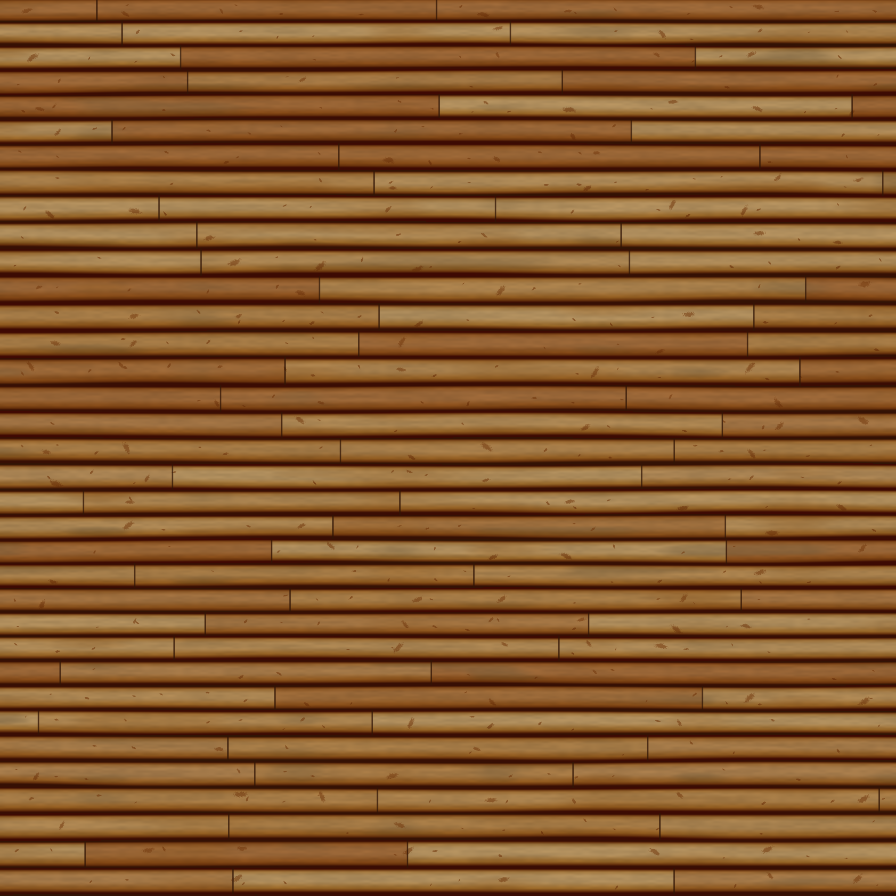
A WebGL 2 fragment shader for this texture:

```glsl
#version 300 es
precision highp float;
// Wall of thin rounded wooden slats: 35 slightly uneven rows, each cut by two
// joints. A vertical shading profile rounds the slats; hashes vary the tone of
// each plank, and noise adds grain, stains, knots and flecks.

uniform vec2 u_resolution;
out vec4 outColor;

const float PITCH = 0.0287;         // mean row height
const float ROW_SHIFT = 0.0053;     // part of the first row cut off at the top
const float SPACING_WAVE = 0.0065;  // slow drift of the row spacing
const float WANDER = 0.0022;        // unevenness of the slat edges
const float JOINT_WIDTH = 0.0017;
const float KNOT_CELLS = 10.0;
const float FLECK_CELLS = 24.0;

const vec3 PALE = vec3(0.68, 0.55, 0.36);
const vec3 TAN = vec3(0.64, 0.475, 0.27);
const vec3 RUST = vec3(0.58, 0.37, 0.19);
const vec3 HONEY = vec3(0.55, 0.34, 0.11);
const vec3 BROWN = vec3(0.39, 0.18, 0.04);
const vec3 SHADOW_RED = vec3(0.25, 0.03, 0.01);
const vec3 SHADOW_DARK = vec3(0.19, 0.08, 0.02);
const vec3 KNOT = vec3(0.45, 0.22, 0.05);
const vec3 STAIN = vec3(0.45, 0.36, 0.23);

float hash(vec2 p) {
  return fract(sin(dot(p, vec2(127.1, 311.7))) * 43758.5453);
}

float noise(vec2 p) {
  vec2 i = floor(p), f = fract(p);
  f = f * f * (3.0 - 2.0 * f);
  return mix(mix(hash(i), hash(i + vec2(1, 0)), f.x),
             mix(hash(i + vec2(0, 1)), hash(i + 1.0), f.x), f.y);
}

// Coverage of scattered slanted marks, at most one in each cell of a row
float marks(float x, float t, float row, float cells, float share, float size, float seed) {
  float cell = floor(x * cells);
  vec2 id = vec2(cell + seed, row);
  vec2 rnd = vec2(hash(id), hash(id + 37.3));
  vec2 d = vec2((fract(x * cells) - mix(0.3, 0.7, rnd.x)) / cells,
                (t - mix(0.28, 0.78, rnd.y)) * PITCH);
  float angle = 2.4 * (hash(id + 71.9) - 0.5);
  float c = cos(angle), s = sin(angle);
  d = mat2(c, -s, s, c) * d;
  d.y += 35.0 * d.x * d.x * (rnd.x - 0.5);
  float radius = size * mix(0.5, 1.2, hash(id + 11.7));
  float dist = length(d * vec2(1.0, 2.4));
  dist += radius * 0.7 * (noise(d * 900.0 + id) - 0.5);
  float soft = max(0.4 * radius, 1.0 / u_resolution.y);
  return step(hash(id + 53.1), share) * (1.0 - smoothstep(radius - soft, radius + soft, dist));
}

void main() {
  vec2 p = gl_FragCoord.xy / u_resolution;
  float pixel = 1.0 / u_resolution.x;
  float down = 1.0 - p.y;

  // Rows, counted downward; t runs from the top to the bottom of a slat
  float v = down + ROW_SHIFT - SPACING_WAVE * cos(9.65 * (down - 0.514));
  v += WANDER * (noise(vec2(p.x * 3.5, down * 25.0)) - 0.5);
  float row = floor(v / PITCH);
  float t = fract(v / PITCH);

  // Two joints per row; the outer plank continues across the side edges
  float jointA = mix(0.02, 0.5, hash(vec2(row, 3.7)));
  float jointB = jointA + mix(0.34, 0.6, hash(vec2(row, 9.2)));
  float inner = step(jointA, p.x) * step(p.x, jointB);
  vec2 plank = vec2(row * 2.0 + inner, 17.0);
  float tone = hash(plank);

  // Plank tone with grain and stains
  vec3 wood = mix(TAN, PALE, smoothstep(0.0, 0.75, tone));
  wood = mix(wood, RUST, 0.85 * smoothstep(0.6, 0.85, hash(plank + 5.0)));
  float grain = noise(vec2(p.x * 22.0, t * 7.0 + row * 31.0)) - 0.5;
  float fine = noise(vec2(p.x * 110.0, t * 12.0 + row * 57.0)) - 0.5;
  wood *= 1.0 + 0.09 * grain + 0.06 * fine;
  float stain = noise(vec2(p.x * 9.0, row * 7.3 + t * 1.5));
  wood = mix(wood, STAIN, 0.4 * smoothstep(0.72, 0.95, stain));
  wood = mix(wood, HONEY, 0.3 * smoothstep(0.35, 0.0, stain));

  // Knots and small flecks
  float knots = marks(p.x, t, row, KNOT_CELLS, 0.4, 0.0055, 0.0);
  float flecks = marks(p.x, t, row, FLECK_CELLS, 0.4, 0.0023, 200.0);
  wood = mix(wood, KNOT, max(0.55 * knots, 0.6 * flecks));

  // Rounded profile: light upper face, honey lower face, dark gap
  float shift = 0.08 * (noise(vec2(p.x * 6.0, row * 5.1)) - 0.5);
  vec3 color = mix(wood, wood * HONEY / TAN, smoothstep(0.5, 0.82, t + shift));
  color = mix(color, HONEY * wood / TAN, 0.6 * (1.0 - smoothstep(0.12, 0.32, t)));
  float under = smoothstep(0.76, 0.91, t + shift);
  float over = 1.0 - smoothstep(0.05, 0.18, t);
  color = mix(color, BROWN, max(under, over));
  vec3 shadow = mix(SHADOW_DARK, SHADOW_RED, noise(vec2(p.x * 4.0, row * 3.9)));
  float gap = max(smoothstep(0.86, 0.96, t + shift), 1.0 - smoothstep(0.03, 0.11, t));
  color = mix(color, shadow, gap);

  // Thin joint lines between planks
  float jointDist = min(abs(p.x - jointA), abs(p.x - jointB));
  float joint = 1.0 - smoothstep(-0.5 * pixel, 0.5 * pixel, jointDist - 0.5 * JOINT_WIDTH);
  color = mix(color, SHADOW_DARK, 0.75 * joint);

  outColor = vec4(color, 1.0);
}
```
